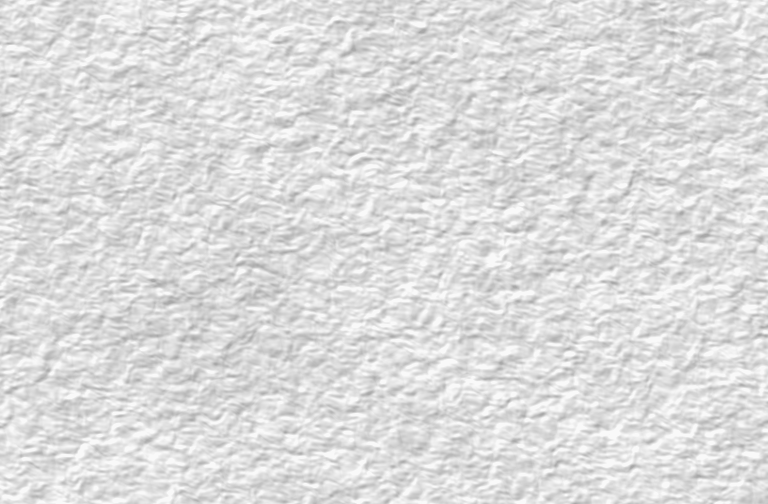
Reproduce this texture procedurally as a Shadertoy shader.

```glsl
// Soft white terry fabric: small lit puffs, fine loops and faint broad shading.

const float MEAN_TONE = 0.862;      // average grey
const float RELIEF_GAIN = 0.44;     // contrast of light and shade
const float HEIGHT_GAIN = 0.13;     // crests lighter than hollows
const float FIBRE_GAIN = 0.11;      // contrast of the fine threads
const float BROAD_GAIN = 0.07;      // slow drift of the tone
const float PUFF_SCALE = 46.0;      // puffs per canvas height
const float LOOP_SCALE = 88.0;      // loops per canvas height
const float FIBRE_SCALE = 135.0;    // threads per canvas height
const float LIGHT_STEP = 0.0075;    // reach of the shading
const vec2 TO_LIGHT = vec2(-0.55, 0.83);
const vec2 STRETCH = vec2(0.78, 1.08);  // features lie slightly wide
const float DARKEST = 0.66;
const float LIGHTEST = 0.975;

float hash(vec2 p) {
    return fract(sin(dot(p, vec2(127.1, 311.7))) * 43758.5453);
}

vec2 hash2(vec2 p) {
    return vec2(hash(p), hash(p + 57.3));
}

vec2 rotate(vec2 p, float angle) {
    float c = cos(angle), s = sin(angle);
    return vec2(c * p.x - s * p.y, s * p.x + c * p.y);
}

float noise(vec2 p) {
    vec2 cell = floor(p);
    vec2 f = fract(p);
    f = f * f * (3.0 - 2.0 * f);
    float low = mix(hash(cell), hash(cell + vec2(1, 0)), f.x);
    float high = mix(hash(cell + vec2(0, 1)), hash(cell + vec2(1, 1)), f.x);
    return mix(low, high, f.y);
}

// Rounded bumps around one jittered centre per cell
float puffs(vec2 p) {
    vec2 cell = floor(p);
    float top = 0.0;
    for (int y = -1; y <= 1; y++) {
        for (int x = -1; x <= 1; x++) {
            vec2 id = cell + vec2(x, y);
            vec2 d = p - id - hash2(id);
            float size = 0.65 + 0.5 * hash(id + 19.7);
            top = max(top, size * (1.0 - dot(d, d)));
        }
    }
    return top;
}

// Height of the pile: puffs, lumps, loops and fibres
float pileHeight(vec2 p) {
    vec2 warp = vec2(noise(p * 32.0), noise(p * 32.0 + 41.0)) - 0.5;
    vec2 q = (p + 0.014 * warp) * STRETCH;
    float h = 0.26 * puffs(rotate(q, 0.25) * PUFF_SCALE);
    h += 0.42 * noise(rotate(q, -0.3) * PUFF_SCALE * 0.8);
    h += 0.32 * noise(rotate(q, 0.4) * LOOP_SCALE);
    h += 0.17 * noise(rotate(q, -0.15) * FIBRE_SCALE * 1.2);
    return h;
}

void mainImage(out vec4 fragColor, in vec2 fragCoord) {
    vec2 p = fragCoord / iResolution.y + 1.7;

    // Light from the upper left
    float height = pileHeight(p);
    float slope = height - pileHeight(p + TO_LIGHT * LIGHT_STEP);

    // Wide threads and slow tone drift
    float fibre = noise(rotate(p, 0.08) * FIBRE_SCALE * vec2(0.6, 1.3)) - 0.5;
    float broad = 0.6 * noise(p * 4.0) + 0.4 * noise(rotate(p, 0.6) * 11.0) - 0.5;

    float tone = MEAN_TONE + RELIEF_GAIN * slope + HEIGHT_GAIN * (height - 0.63)
               + FIBRE_GAIN * fibre + BROAD_GAIN * broad;
    fragColor = vec4(vec3(clamp(tone, DARKEST, LIGHTEST)), 1.0);
}
```
